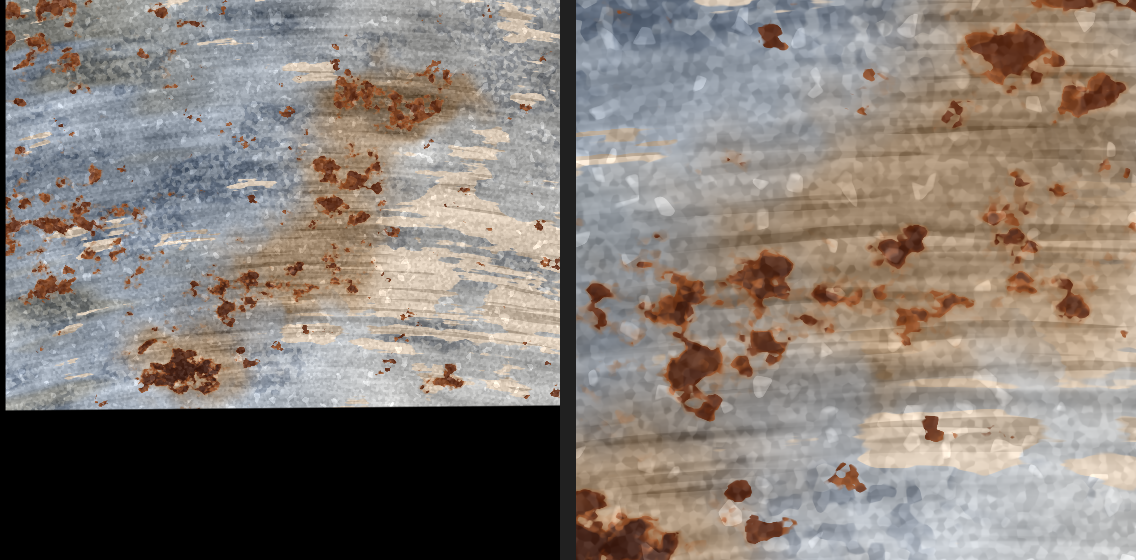
Left, the full canvas; right, a detail of the centre.
Give the GLSL for this texture, as a WebGL 2 fragment shader.

```glsl
#version 300 es
precision highp float;

uniform vec2 u_resolution;
out vec4 fragColor;

vec3 hash3(vec2 cell) {
  uvec2 q = uvec2(ivec2(cell) + 4096);
  uint h = q.x * 73856093u ^ q.y * 19349663u;
  uvec3 r = uvec3(h, h + 7919u, h + 15838u);
  r = (r ^ (r >> 15u)) * 73244475u;
  r = (r ^ (r >> 13u)) * 73244475u;
  r ^= r >> 16u;
  return vec3(r & 65535u) / 65535.0;
}

// Smooth cellular noise: random values blended around jittered points
float cells(vec2 p) {
  vec2 base = floor(p), f = p - base;
  float sum = 0.0, weight = 0.0;
  for (int j = -1; j <= 1; j++)
    for (int i = -1; i <= 1; i++) {
      vec2 offset = vec2(i, j);
      vec3 h = hash3(base + offset);
      vec2 d = offset + h.xy - f;
      float w = exp(-8.0 * dot(d, d));
      sum += w * h.z;
      weight += w;
    }
  return sum / weight;
}

float layered(vec2 p, int octaves) {
  float sum = 0.0, total = 0.0, amp = 1.0;
  for (int i = 0; i < octaves; i++) {
    sum += amp * cells(p);
    total += amp;
    amp *= 0.55;
    p = mat2(1.99, 0.12, -0.12, 1.99) * p + 17.3;
  }
  return sum / total;
}

float blob(vec2 p, vec2 center, vec2 radius) {
  vec2 d = (p - center) / radius;
  return exp(-dot(d, d));
}

void main() {
  vec2 uv = gl_FragCoord.xy / u_resolution;
  vec2 warp = vec2(layered(uv * 9.0, 3), layered(uv * 9.0 + 40.0, 3)) - 0.5;
  vec2 p = uv + 0.13 * warp;

  // Brushing follows a shallow arc: rising at left, falling at right
  vec2 arc = vec2(uv.x, uv.y - 0.25 * uv.x + 0.21 * uv.x * uv.x);
  float streak = layered(arc * vec2(5.0, 75.0), 3);
  float scratch = smoothstep(0.64, 0.76, layered(arc * vec2(6.0, 120.0) + 9.0, 2));
  float grain = cells(uv * 240.0) - 0.5;
  float left = smoothstep(0.5, 0.15, uv.x);

  // Weathered metal
  vec3 color = mix(vec3(0.57, 0.61, 0.66), vec3(0.65, 0.65, 0.645), smoothstep(0.35, 0.75, uv.x));
  float band = layered(arc * vec2(1.5, 8.0) + 3.0, 3);
  color = mix(color, vec3(0.56, 0.54, 0.48), 0.65 * left * smoothstep(0.45, 0.62, band));
  color += 0.3 * (layered(uv * 7.0 + 21.0, 4) - 0.5) + 0.24 * (streak - 0.5);
  color += 0.09 * smoothstep(0.5, 0.3, uv.y) - 0.07 * left * smoothstep(0.75, 1.0, uv.y);
  float scuff = smoothstep(0.48, 0.66, layered(arc * vec2(7.0, 15.0) + 50.0, 4));
  color -= scuff * vec3(0.15, 0.14, 0.12) * smoothstep(0.3, 0.65, cells(uv * 130.0));

  // Pale flaking coat
  float coat = 0.98 * blob(p, vec2(0.92, 0.53), vec2(0.21, 0.17))
             + 0.75 * blob(p, vec2(0.66, 0.5), vec2(0.13, 0.1))
             + 0.65 * blob(p, vec2(0.97, 0.97), vec2(0.14, 0.07))
             + 0.55 * blob(p, vec2(0.55, 0.87), vec2(0.17, 0.04))
             + 0.6 * blob(p, vec2(0.81, 0.34), vec2(0.09, 0.05));
  float flake = coat + 1.7 * (layered(arc * vec2(10.0, 16.0) + 70.0, 4) - 0.5) + 0.9 * (streak - 0.5);
  vec3 cream = vec3(0.86, 0.79, 0.71) + 0.14 * (streak - 0.5) - 0.16 * scratch;
  color = mix(color, cream, 0.92 * smoothstep(0.5, 0.57, flake));

  // Brown stain along a rising diagonal
  float stain = 0.9 * blob(p, vec2(0.35, 0.36), vec2(0.13, 0.08))
              + 0.85 * blob(p, vec2(0.55, 0.53), vec2(0.17, 0.09))
              + 0.8 * blob(p, vec2(0.62, 0.67), vec2(0.11, 0.08))
              + 0.95 * blob(p, vec2(0.71, 0.81), vec2(0.14, 0.07));
  stain = clamp(stain * (0.75 + 0.6 * band), 0.0, 1.0);
  vec3 tan_ = vec3(0.66, 0.55, 0.43) + 0.3 * (streak - 0.5) - 0.12 * scratch;
  color = mix(color, tan_, 0.88 * smoothstep(0.1, 0.75, stain));
  color *= 1.0 - 0.28 * blob(p, vec2(0.7, 0.82), vec2(0.09, 0.05));

  // Rust crust, densest in a few clusters
  float heavy = 0.95 * blob(p, vec2(0.34, 0.335), vec2(0.1, 0.055))
              + 0.62 * blob(p, vec2(0.4, 0.49), vec2(0.12, 0.06))
              + 0.6 * blob(p, vec2(0.6, 0.54), vec2(0.1, 0.05));
  float loose = 0.98 * blob(p, vec2(0.61, 0.68), vec2(0.09, 0.06))
              + 0.85 * blob(p, vec2(0.7, 0.83), vec2(0.11, 0.05))
              + 0.75 * blob(p, vec2(0.8, 0.31), vec2(0.04, 0.03))
              + left * (0.38 + 1.2 * (layered(uv * 8.0 + 90.0, 2) - 0.5)) * smoothstep(0.36, 0.5, uv.y);
  float zone = clamp(heavy + loose, 0.0, 1.05);
  float crust = layered(uv * vec2(30.0, 36.0) + 5.0, 4) - (0.82 - 0.33 * zone);
  vec3 orange = mix(vec3(0.6, 0.33, 0.17), vec3(0.4, 0.19, 0.1), smoothstep(0.3, 0.7, cells(uv * 85.0)));
  float pit = smoothstep(0.02, 0.1, crust) * clamp(0.3 + 0.8 * heavy, 0.0, 0.95);
  color = mix(color, vec3(0.64, 0.42, 0.25), 0.5 * smoothstep(-0.11, 0.0, crust) * smoothstep(0.1, 0.4, zone));
  color = mix(color, mix(orange, vec3(0.24, 0.12, 0.09), pit), 0.93 * smoothstep(-0.015, 0.02, crust));

  // Fine grain and pale specks
  color += 0.13 * grain;
  color += 0.13 * smoothstep(0.86, 0.94, cells(uv * 100.0 + 33.0));

  // Dark surround with a slightly tilted lower edge
  float edge = 1.0 / u_resolution.y;
  float plate = smoothstep(-edge, edge, uv.y - 0.267 - 0.009 * uv.x) * smoothstep(-edge, edge, uv.x - 0.01);
  fragColor = vec4(clamp(color, 0.0, 1.0) * plate, 1.0);
}
```
